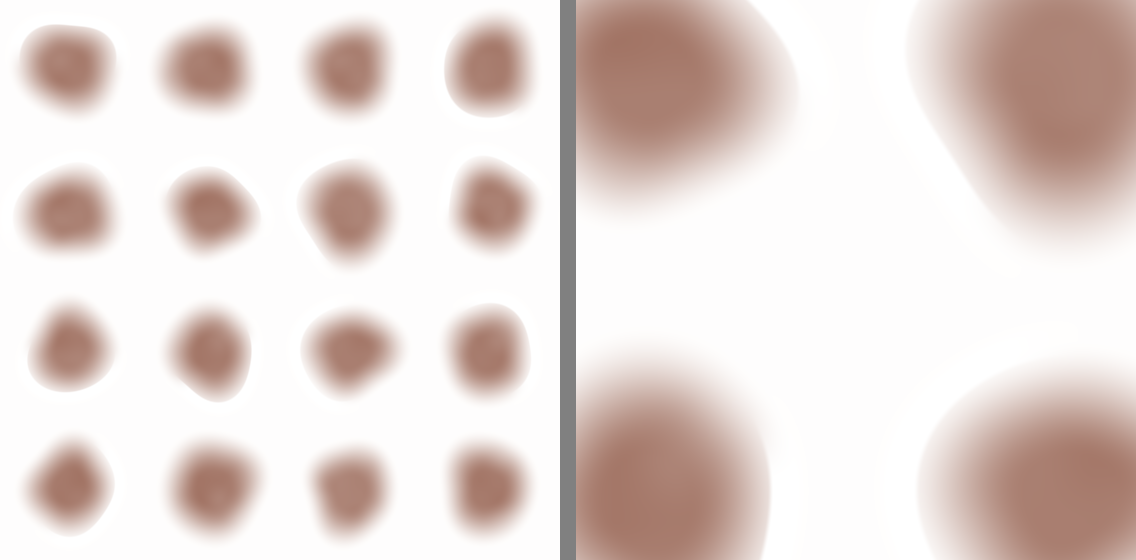
Left: the whole. Right: its middle third, enlarged.
Reproduce this pattern procedurally as a Shadertoy shader.

```glsl
// Soft brown blots on a wrapping square grid, one blurred blob per cell.
// Hashed harmonics bend each outline, wrapped noise mottles its core, and
// some blots lose part of their halo to a crisp, wavering white trim.

#define GRID 4.0
#define CORE_RADIUS 0.105
#define HALO_RADIUS 0.405
#define JITTER 0.05
#define WOBBLE 0.11
#define MOTTLE 0.13
#define MOTTLE_SCALE 7.0
#define TRIM_SHARE 0.65
#define TRIM_EDGE 0.008
#define BLOT_COLOR vec3(0.635, 0.455, 0.395)
#define PAPER_COLOR vec3(0.998, 0.994, 0.991)

const float TAU = 6.2831853;

float hash(vec2 p) {
    return fract(sin(dot(p, vec2(127.1, 311.7))) * 43758.5453);
}

// Value noise repeating after a whole number of lattice steps.
float wrappedNoise(vec2 p, float period) {
    vec2 i = floor(p), f = fract(p);
    f = f * f * (3.0 - 2.0 * f);
    vec2 lo = mod(i, period), hi = mod(i + 1.0, period);
    return mix(mix(hash(lo), hash(vec2(hi.x, lo.y)), f.x),
               mix(hash(vec2(lo.x, hi.y)), hash(hi), f.x), f.y);
}

// Relative outline radius: oval, triangular and square distortions.
float outline(float angle, vec2 id) {
    float scale = mix(0.94, 1.07, hash(id + 11.3));
    for (int k = 2; k <= 4; k++) {
        float n = float(k);
        float phase = TAU * hash(id + 5.7 * n);
        float strength = mix(0.5, 1.1, hash(id + 9.1 * n));
        scale += WOBBLE * strength * 1.6 / n * 0.75 * cos(n * angle + phase);
    }
    return scale;
}

// Returns blot density in x and white trim coverage in y.
vec2 blot(vec2 p, vec2 id, float pixel) {
    p -= JITTER * (vec2(hash(id + 2.3), hash(id + 4.9)) - 0.5);
    float angle = atan(p.y, p.x);
    float r = length(p) / outline(angle, id);
    float density = 1.0 - smoothstep(CORE_RADIUS, HALO_RADIUS, r);

    // Trim a hashed arc of the halo.
    float heading = TAU * hash(id + 17.9);
    float arc = smoothstep(-0.15, 0.45, cos(angle - heading));
    float cut = mix(0.315, 0.37, hash(id + 23.1))
              + 0.012 * sin(3.0 * angle + TAU * hash(id + 29.7));
    float edge = max(TRIM_EDGE, pixel);
    float trim = arc * step(hash(id + 31.3), TRIM_SHARE)
               * smoothstep(cut - edge, cut + edge, r);
    float band = trim * (1.0 - smoothstep(cut + 0.06, cut + 0.1, r));
    return vec2(density * (1.0 - trim), band);
}

void mainImage(out vec4 fragColor, in vec2 fragCoord) {
    vec2 p = fragCoord / iResolution.xy * GRID;
    float pixel = GRID / min(iResolution.x, iResolution.y);
    vec2 cell = floor(p);

    // Include neighbours so halos may cross cell borders.
    vec2 ink = vec2(0.0);
    for (int y = -1; y <= 1; y++)
    for (int x = -1; x <= 1; x++) {
        vec2 site = cell + vec2(x, y);
        ink = max(ink, blot(p - site - 0.5, mod(site, GRID), pixel));
    }

    // Uneven pigment, then paper and trim.
    float grain = wrappedNoise(p * MOTTLE_SCALE, GRID * MOTTLE_SCALE);
    float density = ink.x * (1.0 - MOTTLE * grain);
    vec3 paper = mix(PAPER_COLOR, vec3(1.0), ink.y);
    fragColor = vec4(mix(paper, BLOT_COLOR, density), 1.0);
}
```
